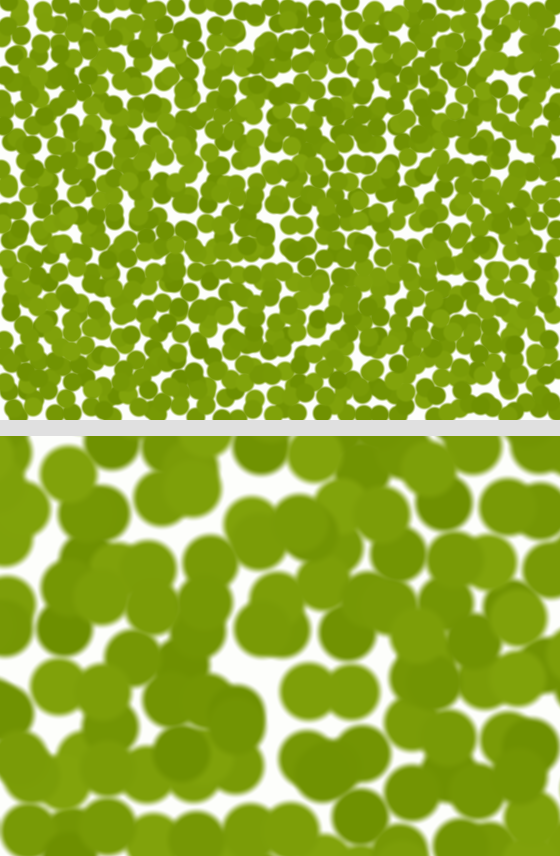
Top, the full canvas; bottom, a detail of the centre.
Reproduce this pattern procedurally as a Shadertoy shader.

```glsl
// Soft green discs scattered over a pale ground, overlapping in random order.
// Each cell of a grid holds one jittered disc; the discs are painted layer by
// layer, so that neighbouring cells overlap the same way at every pixel.

const float ROWS       = 27.0;   // grid cells over the canvas height
const float JITTER     = 0.92;   // spread of the centres, in cells
const float RADIUS     = 0.61;   // disc radius, in cells
const float SOFTNESS   = 0.105;  // half width of the blurred rim, in cells
const float SIZE_RANGE = 0.02;   // variation of the radius, in cells
const int   LAYERS     = 5;      // random stacking levels

const vec3 GROUND      = vec3(0.992, 0.996, 0.986);
const vec3 DARK_GREEN  = vec3(0.428, 0.560, 0.000);
const vec3 LIGHT_GREEN = vec3(0.512, 0.642, 0.045);

// Integer hash: three random values in 0..1 for a cell
vec3 hash3(ivec2 cell) {
    uvec3 v = uvec3(uint(cell.x + 512), uint(cell.y + 512), 77u);
    v = v * 1664525u + 1013904223u;
    v.x += v.y * v.z; v.y += v.z * v.x; v.z += v.x * v.y;
    v ^= v >> 16u;
    v.x += v.y * v.z; v.y += v.z * v.x; v.z += v.x * v.y;
    return vec3(v >> 8u) / exp2(24.0);
}

void mainImage(out vec4 fragColor, in vec2 fragCoord) {
    vec2 p = fragCoord / iResolution.y * ROWS;
    ivec2 home = ivec2(floor(p));
    ivec2 gridSize = ivec2(ceil(ROWS * iResolution.x / iResolution.y - 0.01), int(ROWS));
    float rim = max(SOFTNESS, 0.7 * ROWS / iResolution.y);

    vec3 color = GROUND;
    for (int layer = 0; layer < LAYERS; layer++)
    for (int y = -1; y <= 1; y++)
    for (int x = -1; x <= 1; x++) {
        // The grid ends at the canvas, leaving ragged borders
        ivec2 cell = home + ivec2(x, y);
        if (any(lessThan(cell, ivec2(0))) || any(greaterThanEqual(cell, gridSize))) continue;

        // One random value gives both the stacking level and the tone
        vec3 rnd = hash3(cell);
        float level = rnd.z * float(LAYERS);
        if (int(level) != layer) continue;
        float tone = fract(level);

        // Blend the disc over what lies below
        vec2 centre = vec2(cell) + 0.5 + JITTER * (rnd.xy - 0.5);
        float radius = RADIUS + SIZE_RANGE * (fract(tone * 37.0) - 0.5);
        float dist = length(p - centre) - radius;
        float cover = 1.0 - smoothstep(-rim, rim, dist);
        color = mix(color, mix(DARK_GREEN, LIGHT_GREEN, tone), cover);
    }
    fragColor = vec4(color, 1.0);
}
```
